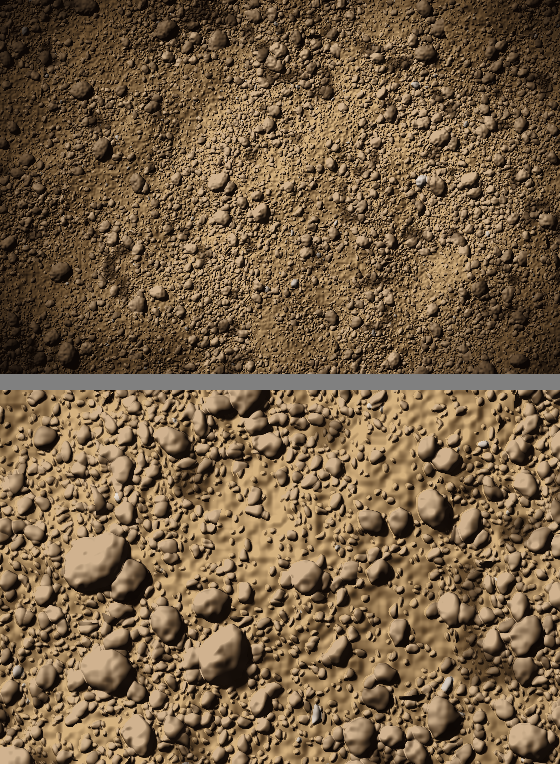
Top, the full canvas; bottom, a detail of the centre.
Give the GLSL for this texture, as a Shadertoy shader.

```glsl
// Dry brown soil strewn with pebbles and crumbs, raking sunlight from the upper left, dark vignette.

const int LAYERS = 6;
const vec3 SUN = vec3(-0.56, 0.55, 0.62);
const vec3 SHADE_BROWN = vec3(0.045, 0.024, 0.014);
const vec3 EARTH_BROWN = vec3(0.39, 0.30, 0.205);
const vec3 SUNLIT_TAN = vec3(0.73, 0.62, 0.49);
const vec3 SAND_CAST = vec3(1.02, 0.99, 0.88);

vec4 hash4(vec2 p) {
    vec4 q = fract(p.xyxy * vec4(0.1031, 0.1030, 0.0973, 0.1099));
    q += dot(q, q.wzxy + 33.33);
    return fract((q.xxyz + q.yzzw) * q.zywx);
}

mat2 rotation(float angle) {
    float c = cos(angle), s = sin(angle);
    return mat2(c, s, -s, c);
}

// Two independent channels of value noise
vec2 noise2(vec2 p) {
    vec2 cell = floor(p), f = fract(p);
    f = f * f * (3.0 - 2.0 * f);
    vec2 low = mix(hash4(cell).xy, hash4(cell + vec2(1, 0)).xy, f.x);
    vec2 high = mix(hash4(cell + vec2(0, 1)).xy, hash4(cell + vec2(1, 1)).xy, f.x);
    return mix(low, high, f.y);
}

// One layer of scattered domes: x = height in cells, y = random tint
vec2 pebbleLayer(vec2 p, float density) {
    vec2 best = vec2(0.0, 0.5);
    vec2 base = floor(p - 0.5);
    for (int k = 0; k < 4; k++) {
        vec2 cell = base + vec2(k % 2, k / 2);
        vec4 rnd = hash4(cell);
        if (rnd.w > density) continue;
        float radius = mix(0.22, 0.46, rnd.z);
        vec2 q = p - cell - 0.5 - (rnd.xy - 0.5) * 0.6;
        q = rotation(6.283 * fract(rnd.w * 57.0)) * q * vec2(0.88, 1.14) / radius;
        float dome = 0.82 * radius * sqrt(max(1.0 - dot(q, q), 0.0));
        if (dome > best.x) best = vec2(dome, fract(rnd.z * 31.0));
    }
    return best;
}

// Soil relief: x = height, y = tint, z = how much of a stone it is
vec3 soil(vec2 p, float stoniness) {
    vec2 fine = noise2(p * 160.0);
    vec2 rough = noise2(p * 58.0);
    float ground = 0.026 * noise2(p * 8.0).x + 0.004 * rough.x + 0.0026 * fine.x;
    vec2 warped = p + 0.006 * (rough - 0.5) + 0.0026 * (fine - 0.5);
    vec2 top = vec2(0.0, 0.5);
    float size = 0.068;
    for (int i = 0; i < LAYERS; i++) {
        float layer = float(i) / float(LAYERS - 1);
        float density = mix(0.15, 0.78, layer) * stoniness;
        vec2 q = rotation(0.7 + layer * 9.5) * warped / size + 40.0 + layer * 115.0;
        vec2 pebble = pebbleLayer(q, density);
        pebble.x *= size;
        if (pebble.x > top.x) top = pebble;
        size *= 0.63;
    }
    return vec3(ground + top.x, top.y, smoothstep(0.0, 0.003, top.x));
}

// Soft cast shadow found by stepping toward the sun
float sunlight(vec2 p, float height, float stoniness) {
    float slope = SUN.z / length(SUN.xy);
    float blocked = 0.0;
    float reach = 0.0032;
    for (int i = 0; i < 4; i++) {
        float other = soil(p + normalize(SUN.xy) * reach, stoniness).x;
        blocked = max(blocked, (other - height - reach * slope) / (0.22 * reach + 0.0009));
        reach *= 1.85;
    }
    return 1.0 - smoothstep(0.0, 1.0, blocked);
}

vec3 toneRamp(float tone) {
    vec3 dark = mix(SHADE_BROWN, EARTH_BROWN, clamp((tone - 0.05) / 0.34, 0.0, 1.0));
    return dark + (SUNLIT_TAN - EARTH_BROWN) * clamp((tone - 0.39) / 0.36, 0.0, 1.25);
}

float vignette(vec2 uv) {
    float distanceOut = length((uv - vec2(0.54, 0.48)) * vec2(1.14, 0.9));
    return 1.0 - 0.82 * smoothstep(0.22, 0.82, distanceOut);
}

void mainImage(out vec4 fragColor, in vec2 fragCoord) {
    vec2 uv = fragCoord / iResolution.xy;
    vec2 p = fragCoord / iResolution.y;

    // Stony clumps between smoother sandy patches
    vec2 streak = noise2(rotation(0.6) * p * vec2(6.0, 3.5) + 11.0);
    vec2 clump = noise2(p * 14.0);
    float stoniness = mix(0.3, 1.35, smoothstep(0.25, 0.72, mix(streak.x, clump.y, 0.5)));

    // Surface normal over a small footprint, and light
    float e = max(0.0016, 0.5 / iResolution.y);
    vec3 here = soil(p, stoniness);
    float dx = soil(p + vec2(e, 0), stoniness).x - here.x;
    float dy = soil(p + vec2(0, e), stoniness).x - here.x;
    vec3 normal = normalize(vec3(-dx, -dy, e));
    float diffuse = max(dot(normal, SUN), 0.0) * sunlight(p, here.x, stoniness);

    // Dark hollows in the stony clumps
    float hollow = smoothstep(0.7, 0.86, noise2(p * 24.0 + 3.0).x) * smoothstep(0.5, 1.1, stoniness);
    diffuse *= 1.0 - 0.65 * hollow * (1.0 - 0.4 * here.z);

    // Tone, grain variation and very few grey stones
    float speckle = noise2(p * 140.0 + 5.0).y;
    float albedo = 0.62 * mix(0.8, 1.2, here.y) * mix(0.86, 1.14, streak.y) * mix(0.88, 1.12, speckle);
    float tone = albedo * (0.12 + 1.48 * diffuse) * vignette(uv);
    vec3 color = toneRamp(tone) * mix(SAND_CAST, vec3(1.0), here.z);
    float greyness = 0.5 * smoothstep(0.986, 0.99, here.y);
    color = mix(color, tone * vec3(0.8, 0.82, 0.86), greyness);
    fragColor = vec4(color, 1.0);
}
```
